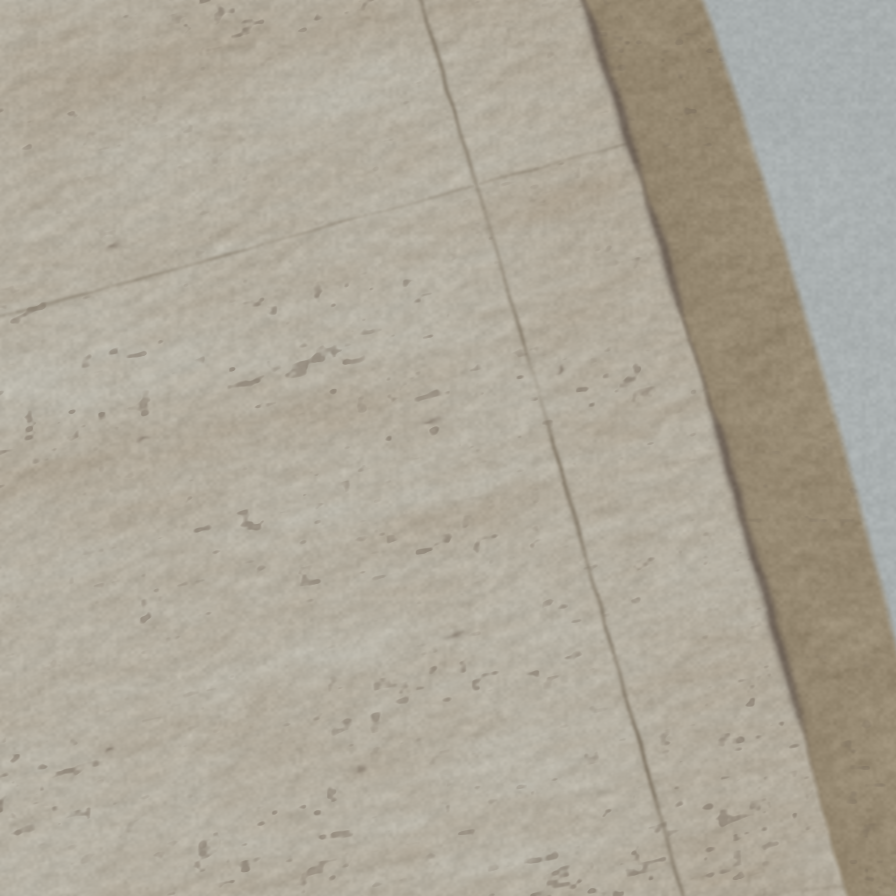
Write a WebGL 2 fragment shader that draws this texture.

```glsl
#version 300 es
precision highp float;
// Pale travertine slabs with thin joints, a shaded tan side strip and a blue-grey wall.
uniform vec2 u_resolution;
out vec4 fragColor;

const vec3 STONE_LIGHT = vec3(0.722, 0.704, 0.655);
const vec3 STONE_TAN = vec3(0.672, 0.632, 0.565);
const vec3 STRIP = vec3(0.610, 0.560, 0.470);
const vec3 STRIP_SHADE = vec3(0.550, 0.495, 0.405);
const vec3 WALL = vec3(0.665, 0.688, 0.690);
const vec3 GROOVE = vec3(0.520, 0.480, 0.415);
const vec3 CREVICE = vec3(0.400, 0.355, 0.320);
const vec3 PIT = vec3(0.500, 0.455, 0.405);
// Edges: x = start + slope * t + bend * t * t, with t measured from the top
const vec3 JOINT_CURVE = vec3(0.469, 0.306, -0.013);
const vec3 SLAB_CURVE = vec3(0.651, 0.327, -0.034);
const vec3 WALL_CURVE = vec3(0.785, 0.347, -0.066);
const vec2 CROSS_JOINT = vec2(0.646, 0.277);
const float VEIN_SLOPE = 0.21;
const float GRAIN = 0.034;
const float RELIEF = 0.075;
// Soft stains: centre, half length, half height; then their strengths
const int STAINS = 9;
const vec4 STAIN[STAINS] = vec4[](
  vec4(0.17, 0.94, 0.30, 0.060), vec4(0.34, 0.55, 0.20, 0.035),
  vec4(0.13, 0.46, 0.17, 0.045), vec4(0.55, 0.435, 0.09, 0.016),
  vec4(0.38, 0.37, 0.20, 0.035), vec4(0.64, 0.77, 0.10, 0.025),
  vec4(0.34, 0.45, 0.20, 0.025), vec4(0.10, 0.59, 0.20, 0.035),
  vec4(0.52, 0.62, 0.15, 0.050));
const float STAIN_GAIN[STAINS] = float[](
  0.45, 0.35, 0.32, 0.40, 0.22, 0.30, -0.20, -0.20, -0.18);
// Larger pits: centre, half length
const int MARKS = 7;
const vec3 MARK[MARKS] = vec3[](
  vec3(0.625, 0.587, 0.006), vec3(0.482, 0.531, 0.014),
  vec3(0.127, 0.726, 0.009), vec3(0.404, 0.141, 0.006),
  vec3(0.160, 0.510, 0.008), vec3(0.510, 0.292, 0.011),
  vec3(0.124, 0.163, 0.007));

float hash(vec2 p) {
  return fract(sin(dot(p, vec2(127.1, 311.7))) * 43758.5453);
}

float noise(vec2 p) {
  vec2 i = floor(p), f = fract(p);
  f = f * f * (3.0 - 2.0 * f);
  return mix(mix(hash(i), hash(i + vec2(1, 0)), f.x),
             mix(hash(i + vec2(0, 1)), hash(i + vec2(1, 1)), f.x), f.y);
}

float fbm(vec2 p) {
  float sum = 0.0, gain = 0.5;
  for (int i = 0; i < 4; i++) {
    sum += gain * noise(p);
    p = mat2(0.96, 0.28, -0.28, 0.96) * p * 2.03 + 17.3;
    gain *= 0.5;
  }
  return sum / 0.9375;
}

// Approximate perpendicular distance to a leaning edge, positive on its right
float edgeDistance(vec2 uv, vec3 curve) {
  float t = 1.0 - uv.y;
  return (uv.x - curve.x - t * (curve.y + t * curve.z)) * 0.955;
}

float line(float d, float width) {
  return exp(-d * d / (width * width));
}

// Small lit bumps: height difference along the light direction
float relief(vec2 p) {
  vec2 q = p * vec2(48.0, 70.0);
  return fbm(q) - fbm(q + vec2(-0.25, 0.45));
}

// Ragged pits where fine noise peaks inside porous bands
float pits(vec2 p) {
  float porous = smoothstep(0.42, 0.68, fbm(p * vec2(4.0, 14.0) + 9.0));
  float speck = noise(p * vec2(62.0, 105.0) + 3.0) * 0.75 + 0.25 * noise(p * vec2(150.0, 210.0));
  return smoothstep(0.79, 0.94, speck + 0.08 * porous) * (0.3 + 0.7 * porous);
}

vec3 slab(vec2 uv) {
  vec2 p = vec2(uv.x, uv.y - VEIN_SLOPE * uv.x);
  float veins = fbm(p * vec2(5.0, 26.0));
  float mottle = fbm(p * vec2(24.0, 60.0) + 40.0);
  float tan_ = 0.26 + 0.8 * (veins - 0.5) + 0.7 * (mottle - 0.5);
  for (int i = 0; i < STAINS; i++) {
    vec2 d = uv - STAIN[i].xy;
    d.y -= VEIN_SLOPE * d.x;
    d /= STAIN[i].zw;
    tan_ += STAIN_GAIN[i] * exp(-dot(d, d));
  }
  tan_ += 0.22 * smoothstep(-0.02, 0.06, edgeDistance(uv, JOINT_CURVE));
  vec3 col = mix(STONE_LIGHT, STONE_TAN, clamp(tan_, -0.2, 1.3));
  float pit = 0.55 * pits(p);
  vec2 ragged = 0.005 * (vec2(noise(uv * 130.0), noise(uv * 130.0 + 50.0)) - 0.5);
  for (int i = 0; i < MARKS; i++) {
    vec2 d = uv - MARK[i].xy + ragged;
    d.y -= 0.35 * d.x;
    pit = max(pit, 0.6 * exp(-1.6 * dot(d / vec2(MARK[i].z, 0.0045), d / vec2(MARK[i].z, 0.0045))));
  }
  col = mix(col + RELIEF * relief(p), PIT, pit);
  // Thin joints, worn unevenly along their length
  float wear = 0.25 + 0.65 * noise(uv * 24.0);
  float drift = 0.0025 * (noise(uv * 40.0) - 0.5);
  float joint = line(edgeDistance(uv, JOINT_CURVE) + drift, 0.0030);
  joint *= 1.0 - 0.6 * line(uv.y - 0.56, 0.035);
  float crossing = line((uv.y - CROSS_JOINT.x - CROSS_JOINT.y * uv.x) * 0.96 + drift, 0.0024);
  float foot = line(uv.y - 0.012 - 0.12 * (uv.x - 0.944), 0.003) * smoothstep(0.80, 0.88, uv.x);
  return mix(col, GROOVE, max(joint, max(0.6 * crossing, 0.4 * foot)) * wear);
}

void main() {
  vec2 uv = gl_FragCoord.xy / u_resolution;
  float wobble = 0.003 * (noise(vec2(uv.y * 40.0, 2.0)) - 0.5);
  float slabEdge = edgeDistance(uv, SLAB_CURVE) + wobble;
  float wallEdge = edgeDistance(uv, WALL_CURVE) + 0.4 * wobble;
  // Side strip, darker toward the top and blotched
  float blotch = fbm(uv * vec2(18.0, 24.0) + 5.0);
  float shade = 0.30 + 0.25 * smoothstep(0.7, 1.0, uv.y) + 1.1 * (blotch - 0.5);
  vec3 strip = mix(STRIP, STRIP_SHADE, shade) + RELIEF * relief(uv);
  strip = mix(strip, CREVICE, 0.25 * pits(uv));
  strip = mix(strip, STRIP_SHADE, 0.5 * exp(-max(slabEdge, 0.0) / 0.018));
  vec3 col = mix(slab(uv), strip, smoothstep(-0.004, 0.004, slabEdge));
  // Broken dark crevice along the slab edge
  float gap = smoothstep(0.25, 0.75, noise(vec2(uv.y * 24.0, 7.0)));
  float fade = smoothstep(0.08, 0.24, uv.y);
  col = mix(col, CREVICE, line(slabEdge - 0.001, 0.003 + 0.003 * gap) * (0.35 + 0.45 * gap) * fade);
  vec3 wall = WALL + 0.018 * (fbm(uv * 9.0) - 0.5) + 0.4 * RELIEF * relief(uv * 1.4);
  col = mix(col, wall, smoothstep(-0.006, 0.006, wallEdge));
  // Fine surface grain
  float grain = noise(uv * 250.0) + 0.7 * noise(uv.yx * 135.0 + 31.0) - 0.85;
  fragColor = vec4(col + GRAIN * grain, 1.0);
}
```
